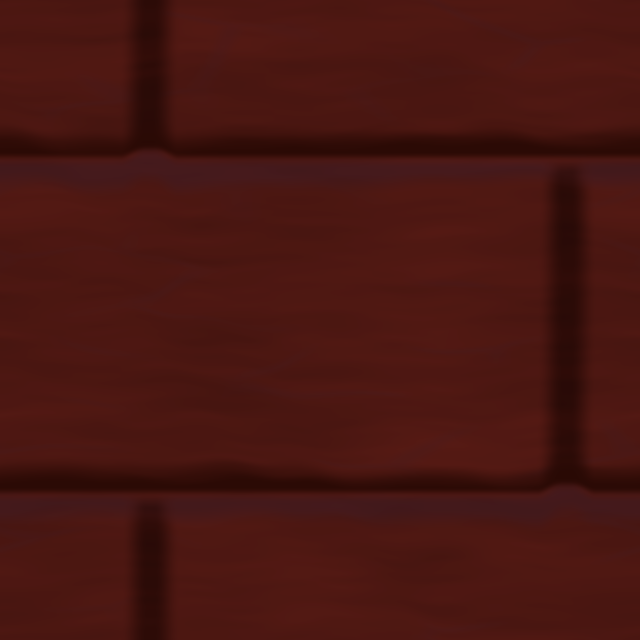
Write a WebGL 1 fragment shader that draws this texture.

```glsl
precision highp float;
uniform vec2 u_resolution;

const float TAU = 6.2831853;
// Layout: two courses, one brick long, with staggered upright joints
const float COURSE_BASE = 0.229;
const float LOWER_HEIGHT = 0.524;
const float LOWER_JOINT_X = 0.885;
const float UPPER_JOINT_X = 0.234;
const float JOINT_CORE = 0.006;
const float JOINT_EDGE = 0.046;
const float SHADOW_DEPTH = 0.056;
const float BEVEL_DEPTH = 0.056;
// Surface
const float MOTTLE_AMOUNT = 0.17;
const float GRAIN_AMOUNT = 0.14;
const float CREASE_AMOUNT = 0.30;
const vec3 BRICK = vec3(0.305, 0.092, 0.070);
const vec3 JOINT = vec3(0.165, 0.040, 0.025);
const vec3 SHADOW = vec3(0.160, 0.036, 0.016);
const vec3 BEVEL = vec3(0.262, 0.100, 0.112);

vec2 hash2(vec2 p) {
  vec2 q = vec2(dot(p, vec2(127.1, 311.7)), dot(p, vec2(269.5, 183.3)));
  return fract(sin(q) * 43758.5);
}

// Smooth noise on a wrapping grid
float valueNoise(vec2 uv, vec2 cells, float seed) {
  vec2 p = uv * cells;
  vec2 i = floor(p);
  vec2 f = fract(p);
  f = f * f * (3.0 - 2.0 * f);
  vec2 a = mod(i, cells);
  vec2 b = mod(i + 1.0, cells);
  float low = mix(hash2(a + seed).x, hash2(vec2(b.x, a.y) + seed).x, f.x);
  float high = mix(hash2(vec2(a.x, b.y) + seed).x, hash2(b + seed).x, f.x);
  return mix(low, high, f.y);
}

// Gap between the two nearest cell points, zero on cell borders
float cellBorder(vec2 uv, vec2 cells) {
  vec2 p = uv * cells;
  vec2 i = floor(p);
  float nearest = 8.0;
  float second = 8.0;
  for (int y = -1; y <= 1; y++) {
    for (int x = -1; x <= 1; x++) {
      vec2 c = i + vec2(float(x), float(y));
      float d = length(c + hash2(mod(c, cells)) - p);
      second = min(second, max(nearest, d));
      nearest = min(nearest, d);
    }
  }
  return second - nearest;
}

// Layered sines that wrap over the canvas
float waves(vec2 uv) {
  float sum = 0.0;
  for (int k = 1; k <= 4; k++) {
    float n = float(k);
    sum += sin(TAU * (uv.x * (2.0 * n - 1.0) + uv.y * n) + n * n * 1.7 + sum) / n;
  }
  return sum;
}

// Strength of a course's upright joint
float uprightJoint(float x, float course) {
  float centre = mix(LOWER_JOINT_X, UPPER_JOINT_X, course);
  float d = abs(fract(x - centre + 0.5) - 0.5);
  return 1.0 - smoothstep(JOINT_CORE, JOINT_EDGE, d);
}

void main() {
  vec2 uv = gl_FragCoord.xy / u_resolution;
  float wave = waves(uv);
  vec2 warped = uv + vec2(0.0, 0.007 * wave);

  // Position within the course and signed height above the closest bed joint
  float y = fract(uv.y - COURSE_BASE);
  float course = step(LOWER_HEIGHT, y);
  float bottom = y - course * LOWER_HEIGHT;
  float top = mix(LOWER_HEIGHT, 1.0 - LOWER_HEIGHT, course) - bottom;
  float over = step(bottom, top);
  float bed = mix(-top, bottom, over);
  float courseAbove = mix(1.0 - course, course, over);

  // Streaked brick face
  float mottle = 0.65 * valueNoise(warped, vec2(3.0, 7.0), 3.0)
               + 0.35 * valueNoise(warped, vec2(6.0, 17.0), 11.0) - 0.5;
  float grain = 0.6 * valueNoise(warped, vec2(6.0, 38.0), 23.0)
              + 0.4 * valueNoise(warped, vec2(13.0, 90.0), 37.0) - 0.5;
  vec3 color = BRICK * (1.0 + MOTTLE_AMOUNT * mottle + GRAIN_AMOUNT * grain);

  // Faint broken creases
  float crease = 1.0 - smoothstep(0.0, 0.14, cellBorder(warped, vec2(3.0, 11.0)));
  crease *= smoothstep(0.5, 0.85, valueNoise(uv, vec2(7.0, 13.0), 51.0));
  color = mix(color, BEVEL * 1.05, CREASE_AMOUNT * crease);

  // Upright joints
  float joint = uprightJoint(uv.x + 0.0015 * wave, course);
  joint *= smoothstep(0.0, 0.025, min(bottom, top));
  color = mix(color, JOINT * (1.0 + 0.3 * grain), 0.92 * joint);

  // Shadowed lower edge and pale upper bevel, with ragged borders
  float edge = bed - 0.016 * uprightJoint(uv.x, courseAbove);
  float ragged = 0.006 * wave + 0.012 * grain;
  float shadow = smoothstep(-0.006, 0.010, edge)
               * (1.0 - smoothstep(0.010, SHADOW_DEPTH, edge + ragged));
  float bevel = (1.0 - smoothstep(-0.016, 0.004, edge))
              * smoothstep(-BEVEL_DEPTH, -0.022, edge + ragged);
  bevel *= 1.0 - 0.65 * uprightJoint(uv.x, 1.0 - courseAbove);
  color = mix(color, SHADOW, 0.95 * shadow);
  color = mix(color, BEVEL * (1.0 + 0.1 * grain), 0.9 * bevel);

  gl_FragColor = vec4(color, 1.0);
}
```
